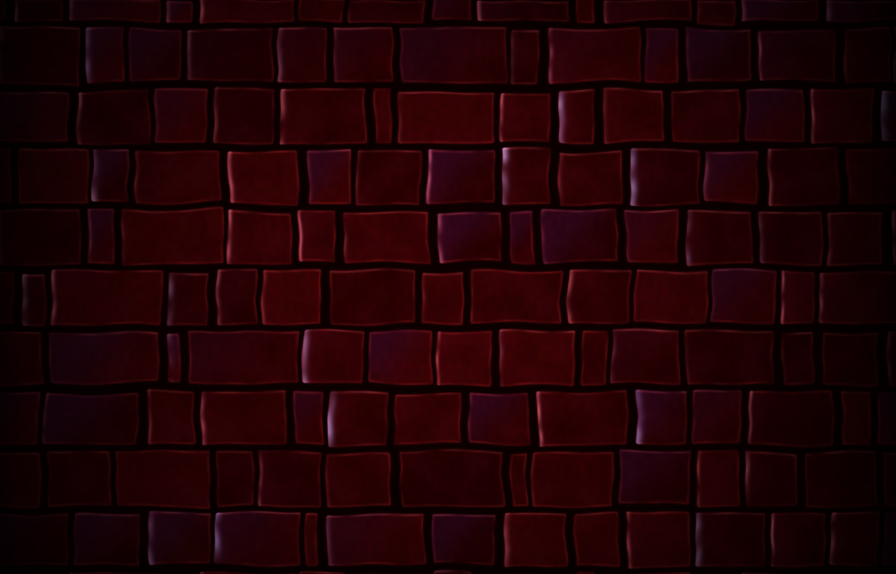
A Shadertoy shader for this texture:

```glsl
const float PI = 3.14159265;
const float ROWS = 9.5;      // nine full courses and one half course
const float COLUMNS = 13.0;

const vec3 MORTAR = vec3(0.045, 0.0, 0.0);
const vec3 BRICK_DARK = vec3(0.15, 0.0, 0.006);
const vec3 BRICK_LIGHT = vec3(0.235, 0.008, 0.015);
const vec3 PLUM = vec3(0.19, 0.025, 0.115);
const vec3 RIM_RED = vec3(0.24, 0.06, 0.05);
const vec3 GLINT_ROSE = vec3(0.42, 0.28, 0.31);
const vec3 GLINT_BLUE = vec3(0.35, 0.42, 0.60);

vec2 hash2(vec2 p) {
    vec3 q = fract(p.xyx * vec3(0.1031, 0.1030, 0.0973));
    q += dot(q, q.yzx + 33.33);
    return fract((q.xx + q.yz) * q.zy);
}

// Gradient noise that wraps at a whole period
float gradientAt(vec2 cell, vec2 offset, vec2 period, float seed) {
    float angle = 2.0 * PI * hash2(mod(cell, period) + seed).x;
    return dot(vec2(cos(angle), sin(angle)), offset);
}

float noise(vec2 uv, vec2 period, float seed) {
    vec2 p = uv * period, i = floor(p), f = p - i;
    vec2 s = f * f * f * (f * (f * 6.0 - 15.0) + 10.0);
    vec2 e = vec2(1.0, 0.0);
    float low = mix(gradientAt(i, f, period, seed),
                    gradientAt(i + e, f - e, period, seed), s.x);
    float high = mix(gradientAt(i + e.yx, f - e.yx, period, seed),
                     gradientAt(i + e.xx, f - e.xx, period, seed), s.x);
    return mix(low, high, s.y);
}

float roundBox(vec2 p, vec2 halfSize, float radius) {
    vec2 q = abs(p) - halfSize + radius;
    return length(max(q, 0.0)) + min(max(q.x, q.y), 0.0) - radius;
}

float ridge(float distance, float width) {
    float t = distance / width;
    return exp(-t * t);
}

// Irregular upright joint, in column units
float jointAt(float column, float row) {
    return column + 0.8 * (hash2(vec2(mod(column, COLUMNS), row) + 7.0).x - 0.5);
}

float vignette(vec2 uv) {
    vec2 s = sin(PI * clamp(uv, 0.0, 1.0));
    return mix(0.16, 1.0, pow(s.x, 0.7)) * mix(0.6, 1.0, pow(s.y, 0.7));
}

vec3 brickWall(vec2 uv, float aspect, float pixel) {
    // Uneven courses
    vec2 bend = vec2(noise(uv, vec2(14.0, 20.0), 11.0),
                     noise(uv, vec2(15.0, 10.0), 23.0));
    vec2 wall = fract(uv + bend * vec2(0.004, 0.008) - vec2(0.0, 0.008));
    float y = wall.y * ROWS;
    float row = floor(y);
    float courseHeight = min(1.0, ROWS - row);

    // Brick between two neighbouring joints
    float x = wall.x * COLUMNS;
    float column = floor(x);
    if (x < jointAt(column, row)) column -= 1.0;
    else if (x >= jointAt(column + 1.0, row)) column += 1.0;
    float toHeights = ROWS * aspect / COLUMNS;
    float left = jointAt(column, row) * toHeights;
    float right = jointAt(column + 1.0, row) * toHeights;

    vec2 id = vec2(mod(column, COLUMNS), row);
    vec2 shape = hash2(id + 31.0);
    vec2 tone = hash2(id + 57.0);
    vec2 shine = hash2(id + 83.0);

    // Box with its own gaps and a slight tilt
    vec2 lower = vec2(left + mix(0.03, 0.12, shape.x), 0.03 + 0.05 * tone.y);
    vec2 upper = vec2(right - 0.02 - 0.04 * shape.y, courseHeight - 0.03 - 0.06 * shape.y);
    vec2 halfSize = 0.5 * (upper - lower);
    vec2 p = vec2(x * toHeights, y - row) - 0.5 * (lower + upper);
    float tilt = 0.06 * (shape.x - 0.5);
    p += tilt * vec2(p.y, -0.5 * p.x);
    float d = roundBox(p, halfSize, 0.04);
    float mask = 1.0 - smoothstep(-pixel, pixel, d);

    // Mottled face, plum towards the upper left
    float mottle = noise(uv, vec2(28.0, 18.0), 41.0);
    float grain = noise(uv, vec2(130.0, 70.0), 61.0);
    vec3 face = mix(BRICK_DARK, BRICK_LIGHT, clamp(tone.x + 0.6 * mottle, 0.0, 1.0));
    float corner = smoothstep(-0.5, 0.7, (p.y - p.x) / (halfSize.x + halfSize.y));
    float plum = smoothstep(0.6, 1.0, tone.y) * corner + 0.25 * max(mottle, 0.0);
    face = mix(face, PLUM, clamp(plum, 0.0, 0.75));
    face *= 1.0 + 0.16 * grain;

    // Worn rims and a glint down the left side
    float fromLeft = p.x + halfSize.x;
    float fromTop = halfSize.y - p.y;
    float wear = clamp(0.6 + 1.1 * noise(uv, vec2(40.0, 30.0), 97.0), 0.0, 1.0);
    face += RIM_RED * ridge(d + 0.022, 0.022) * wear * 0.6;
    vec3 glint = mix(GLINT_ROSE, GLINT_BLUE, smoothstep(0.6, 0.95, shine.y));
    float strength = smoothstep(0.15, 0.95, shine.x);
    float glintWidth = mix(0.025, 0.075, shine.x * shine.y);
    face += glint * ridge(fromLeft - 0.035, glintWidth) * strength * wear;
    face += GLINT_ROSE * ridge(fromTop - 0.022, 0.022) * wear * 0.35 * shine.y;
    face += PLUM * exp(-max(fromLeft, 0.0) * 7.0) * strength * 0.35;

    // Faint red glow spilling into the joints
    vec3 joint = MORTAR + RIM_RED * 0.15 * exp(-max(d, 0.0) * 40.0);
    return mix(joint, face, mask);
}

void mainImage(out vec4 fragColor, in vec2 fragCoord) {
    vec2 uv = fragCoord / iResolution.xy;
    float aspect = iResolution.x / iResolution.y;
    vec3 color = brickWall(uv, aspect, ROWS / iResolution.y);
    fragColor = vec4(color * vignette(uv), 1.0);
}
```
